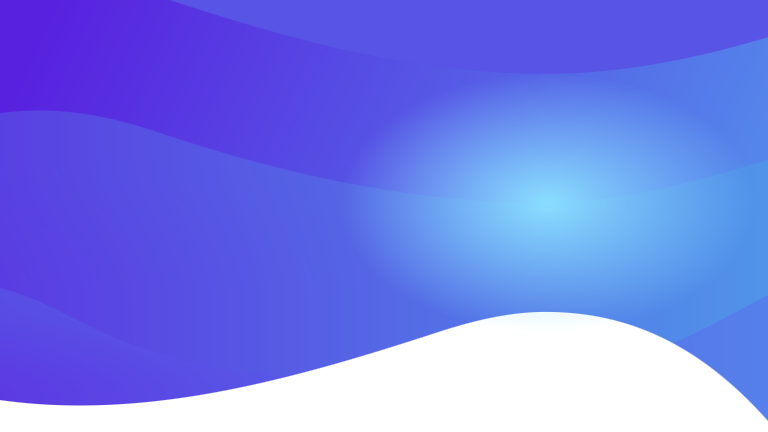
Write a Shadertoy shader that draws this background.

```glsl
// Layered violet-to-blue waves with a soft cyan glow above a white hill.

// Each band blends from its left colour to its right colour.
const vec3 SKY_LEFT    = vec3(0.345, 0.125, 0.875);
const vec3 SKY_RIGHT   = vec3(0.330, 0.520, 0.920);
const vec3 MID_LEFT    = vec3(0.345, 0.255, 0.885);
const vec3 MID_RIGHT   = vec3(0.315, 0.580, 0.915);
const vec3 LOW_LEFT    = vec3(0.345, 0.300, 0.895);
const vec3 LOW_RIGHT   = vec3(0.335, 0.500, 0.920);
const vec3 TOP_COLOR   = vec3(0.340, 0.330, 0.900);
const vec3 HILL_COLOR  = vec3(1.0);
const vec3 GLOW_COLOR  = vec3(0.540, 0.870, 1.000);
const vec3 SHADE_COLOR = vec3(0.365, 0.210, 0.890);

const vec2 GLOW_CENTER = vec2(0.713, 0.530);
const vec2 GLOW_RADIUS = vec2(0.270, 0.300);
const float SKY_TILT   = 0.25;

// Cubic segment between two knots, each holding (x, height, slope).
float segment(float x, vec3 a, vec3 b) {
    float span = b.x - a.x;
    float t = (x - a.x) / span;
    float s = 1.0 - t;
    return s * s * ((1.0 + 2.0 * t) * a.y + t * span * a.z)
         + t * t * ((1.0 + 2.0 * s) * b.y - s * span * b.z);
}

// Smooth curve through four knots.
float wave(float x, vec3 a, vec3 b, vec3 c, vec3 d) {
    if (x < b.x) return segment(x, a, b);
    if (x < c.x) return segment(x, b, c);
    return segment(x, c, d);
}

// Antialiased coverage of the side where the height is positive.
float coverage(float height) {
    return clamp(0.5 + height / fwidth(height), 0.0, 1.0);
}

void mainImage(out vec4 fragColor, in vec2 fragCoord) {
    vec2 uv = fragCoord / iResolution.xy;

    // Wave heights, from the top down
    float topWave = wave(uv.x, vec3(0.0, 1.13, -0.55), vec3(0.221, 1.0, -0.59),
                         vec3(0.71, 0.829, 0.0), vec3(1.0, 0.914, 0.53));
    float midWave = wave(uv.x, vec3(0.0, 0.738, 0.25), vec3(0.2, 0.697, -0.6),
                         vec3(0.71, 0.530, 0.0), vec3(1.0, 0.630, 0.53));
    float lowWave = wave(uv.x, vec3(0.0, 0.333, -0.4), vec3(0.105, 0.255, -0.9),
                         vec3(0.71, 0.130, 0.0), vec3(1.0, 0.317, 0.95));
    float hill    = wave(uv.x, vec3(0.0, 0.074, -0.25), vec3(0.57, 0.231, 0.58),
                         vec3(0.71, 0.278, 0.0), vec3(1.0, 0.0255, -2.0));

    // Band gradients; the lower bands deepen to violet at the left
    float skyBlend = clamp(uv.x - SKY_TILT * (uv.y - 0.75), 0.0, 1.0);
    float leftFade = pow(1.0 - uv.x, 3.0);
    vec3 sky = mix(SKY_LEFT, SKY_RIGHT, skyBlend);
    vec3 mid = mix(MID_LEFT, MID_RIGHT, uv.x);
    mid = mix(mid, SHADE_COLOR, 0.4 * leftFade * smoothstep(0.65, 0.3, uv.y));
    vec3 low = mix(LOW_LEFT, LOW_RIGHT, uv.x);
    low = mix(low, SHADE_COLOR, 0.8 * leftFade * smoothstep(0.32, 0.08, uv.y));

    // Stack the layers
    vec3 color = mix(sky, TOP_COLOR, coverage(uv.y - topWave));
    color = mix(color, mid, coverage(midWave - uv.y));
    color = mix(color, low, coverage(lowWave - uv.y));
    color = mix(color, HILL_COLOR, coverage(hill - uv.y));

    // Elliptical glow over everything
    float glow = max(1.0 - length((uv - GLOW_CENTER) / GLOW_RADIUS), 0.0);
    color = mix(color, GLOW_COLOR, glow);

    fragColor = vec4(color, 1.0);
}
```
